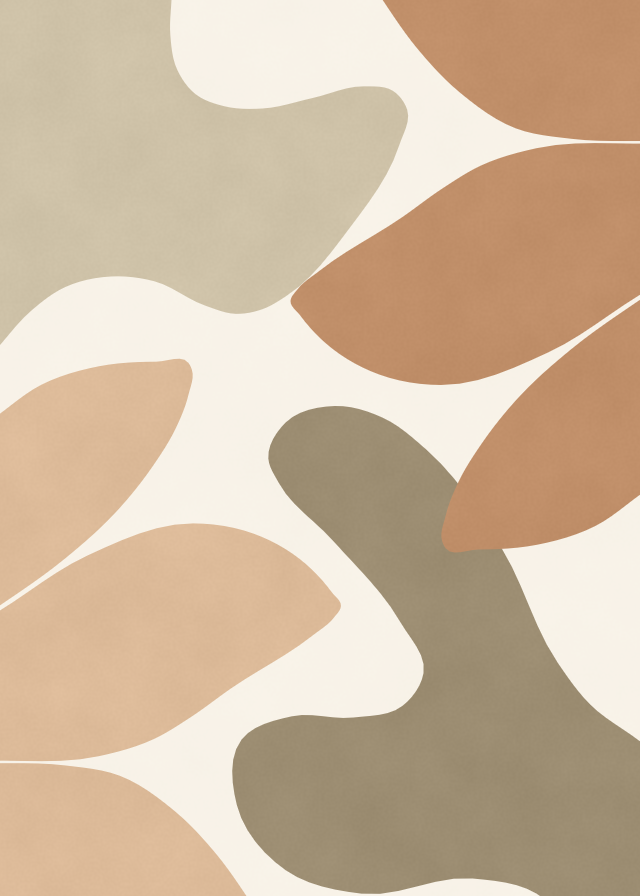
Write a WebGL 2 fragment shader that draws this background.

```glsl
#version 300 es
precision highp float;
// Calm cut-paper abstract: two soft blobs and two mirrored sprays of leaves on cream.
uniform vec2 u_resolution;
out vec4 fragColor;

const float HEIGHT = 768.0;   // canvas height in design units, y pointing down
const int STEPS = 6;          // straight pieces per curved span

const vec3 CREAM = vec3(0.972, 0.950, 0.910);
const vec3 SAGE  = vec3(0.808, 0.760, 0.658);
const vec3 OLIVE = vec3(0.612, 0.553, 0.446);
const vec3 RUST  = vec3(0.753, 0.560, 0.412);
const vec3 PEACH = vec3(0.864, 0.730, 0.598);

// Control points of the closed outlines
const vec2 SAGE_BLOB[24] = vec2[24](
  vec2(-100, -100), vec2(150, -40), vec2(147, 0), vec2(146, 30), vec2(152, 60), vec2(168, 81),
  vec2(192, 91), vec2(225, 93), vec2(268, 84), vec2(312, 74), vec2(337, 78), vec2(349, 94),
  vec2(342, 125), vec2(300, 195), vec2(245, 254), vec2(225, 265), vec2(202, 269), vec2(176, 262),
  vec2(132, 241), vec2(95, 237), vec2(56, 246), vec2(26, 267), vec2(-2, 298), vec2(-35, 335));
const vec2 OLIVE_BLOB[24] = vec2[24](
  vec2(230, 393), vec2(245, 362), vec2(287, 348), vec2(328, 358), vec2(365, 385), vec2(430, 470),
  vec2(478, 568), vec2(506, 604), vec2(548, 635), vec2(690, 760), vec2(490, 795), vec2(460, 766),
  vec2(405, 753), vec2(310, 766), vec2(245, 746), vec2(203, 690), vec2(207, 634), vec2(250, 614),
  vec2(303, 615), vec2(345, 605), vec2(363, 577), vec2(343, 533), vec2(285, 463), vec2(239, 414));
const vec2 LEAF_PAIR[24] = vec2[24](
  vec2(249, 258), vec2(255, 248), vec2(274, 232), vec2(345, 186), vec2(380, 161), vec2(412, 142),
  vec2(460, 127), vec2(560, 123), vec2(640, 122), vec2(560, 121), vec2(490, 119), vec2(442, 110),
  vec2(395, 80), vec2(358, 42), vec2(328, 0), vec2(300, -45), vec2(700, -60), vec2(600, 222),
  vec2(548, 253), vec2(470, 302), vec2(378, 330), vec2(325, 321), vec2(285, 299), vec2(257, 270));
const vec2 LOW_LEAF[14] = vec2[14](
  vec2(379, 464), vec2(382, 442), vec2(393, 413), vec2(413, 380), vec2(446, 339), vec2(490, 299),
  vec2(550, 256), vec2(610, 217), vec2(610, 380), vec2(550, 423), vec2(510, 451), vec2(460, 467),
  vec2(410, 471), vec2(382, 470));

// Unit tangent at b, weighted by the lengths of both chords
vec2 tangentAt(vec2 a, vec2 b, vec2 c) {
  vec2 u = b - a, v = c - b;
  return normalize(u * dot(v, v) + v * dot(u, u));
}

// Adds the curve from b to c to the nearest squared distance and the inside sign
void addSpan(vec2 p, vec2 a, vec2 b, vec2 c, vec2 d, inout float nearest, inout float side) {
  float len = distance(b, c);
  vec2 m0 = tangentAt(a, b, c) * len, m1 = tangentAt(b, c, d) * len;
  vec2 from = b;
  for (int i = 1; i <= STEPS; i++) {
    float t = float(i) / float(STEPS), r = 1.0 - t;
    vec2 to = i == STEPS ? c : b * r * r * (1.0 + 2.0 * t) + m0 * t * r * r
            + c * t * t * (3.0 - 2.0 * t) - m1 * t * t * r;
    vec2 w = p - from, e = to - from;
    vec2 gap = w - e * clamp(dot(w, e) / dot(e, e), 0.0, 1.0);
    nearest = min(nearest, dot(gap, gap));
    bvec3 crossing = bvec3(p.y >= from.y, p.y < to.y, e.x * w.y > e.y * w.x);
    if (all(crossing) || !any(crossing)) side = -side;
    from = to;
  }
}

// Signed distance to a smooth closed outline, negative inside
float outline(vec2 p, vec2 k[24]) {
  float nearest = 1e9, side = 1.0;
  for (int i = 0; i < 24; i++)
    addSpan(p, k[i], k[(i + 1) % 24], k[(i + 2) % 24], k[(i + 3) % 24], nearest, side);
  return side * sqrt(nearest);
}
float outline(vec2 p, vec2 k[14]) {
  float nearest = 1e9, side = 1.0;
  for (int i = 0; i < 14; i++)
    addSpan(p, k[i], k[(i + 1) % 14], k[(i + 2) % 14], k[(i + 3) % 14], nearest, side);
  return side * sqrt(nearest);
}

// Gradient noise and its layered sum
vec2 gradient(vec2 cell) {
  vec3 h = fract(cell.xyx * vec3(0.1031, 0.1030, 0.0973));
  h += dot(h, h.yzx + 33.33);
  float angle = 6.2832 * fract((h.x + h.y) * h.z);
  return vec2(cos(angle), sin(angle));
}
float noise(vec2 p) {
  vec2 i = floor(p), f = fract(p), s = f * f * f * (f * (f * 6.0 - 15.0) + 10.0), o = vec2(0, 1);
  return mix(mix(dot(gradient(i), f), dot(gradient(i + o.yx), f - o.yx), s.x),
             mix(dot(gradient(i + o), f - o), dot(gradient(i + 1.0), f - 1.0), s.x), s.y);
}
float fbm(vec2 p) {
  float sum = 0.0, amp = 0.5;
  for (int i = 0; i < 5; i++, amp *= 0.6, p = p * 2.1 + 17.0) sum += amp * noise(p);
  return sum;
}

// Lays a shape over the base with a one-pixel soft edge
vec3 paint(vec3 base, vec3 ink, float dist, float pixel) {
  return mix(base, ink, clamp(0.5 - dist / pixel, 0.0, 1.0));
}

void main() {
  float pixel = HEIGHT / u_resolution.y;
  vec2 p = vec2(gl_FragCoord.x, u_resolution.y - gl_FragCoord.y) * pixel;

  // Mottled paper: broad stains plus fine grain
  float mottle = fbm(p / 70.0 + 40.0) * 0.035 + noise(p / 2.6 + 90.0) * 0.012;

  vec3 color = CREAM + mottle * 0.25;
  color = paint(color, SAGE + mottle, outline(p, SAGE_BLOB), pixel);
  color = paint(color, OLIVE + mottle, outline(p, OLIVE_BLOB), pixel);

  // The lower-left spray is the upper-right one, half turned and slightly smaller
  bool lowerLeft = dot(p - vec2(271, 390), vec2(1.0, -0.6)) < 0.0;
  vec2 q = lowerLeft ? (vec2(537, 773) - p) / 0.983 : p;
  float leaves = min(outline(q, LEAF_PAIR), outline(q, LOW_LEAF));
  color = paint(color, (lowerLeft ? PEACH : RUST) + mottle, leaves, pixel);

  fragColor = vec4(color, 1.0);
}
```
